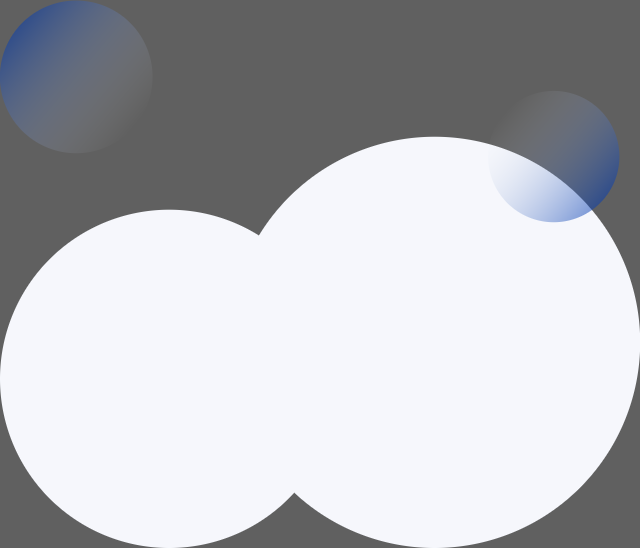
This background is drawn by a WebGL 1 fragment shader. Its source:

```glsl
precision highp float;

// Two large pale discs merge into a cloud on a flat grey ground, with two
// small translucent discs on top. Each disc is a smoothed distance function;
// the small ones fade linearly from blue to clear along a diagonal axis.

uniform vec2 u_resolution;

// Colours
const vec3 GROUND = vec3(0.376);
const vec3 CLOUD = vec3(0.963, 0.970, 0.990);
const vec3 TINT_START = vec3(0.02, 0.24, 0.70);
const vec3 TINT_END = vec3(0.90);
const float TINT_OPACITY = 0.51;

// Discs as centre and radius, in units of the canvas width
const vec3 CLOUD_LEFT = vec3(0.2643, 0.2643, 0.2643);
const vec3 CLOUD_RIGHT = vec3(0.6790, 0.3213, 0.3213);
const vec3 BUBBLE_LEFT = vec3(0.1191, 0.7361, 0.1193);
const vec3 BUBBLE_RIGHT = vec3(0.8652, 0.6116, 0.1026);

// Unit direction from upper left to lower right
const vec2 FADE_AXIS = vec2(0.77, -0.638);

float discDistance(vec2 p, vec3 disc) {
  return length(p - disc.xy) - disc.z;
}

// Coverage of a shape, smoothed over one pixel
float coverage(float dist) {
  return clamp(0.5 - dist * u_resolution.x, 0.0, 1.0);
}

// Lays a translucent disc over the base, fading out along the axis
vec3 addBubble(vec3 base, vec2 p, vec3 disc, vec2 axis) {
  float fade = clamp(0.5 + 0.5 * dot(p - disc.xy, axis) / disc.z, 0.0, 1.0);
  vec3 tint = mix(TINT_START, TINT_END, fade);
  float alpha = TINT_OPACITY * (1.0 - fade);
  return mix(base, tint, alpha * coverage(discDistance(p, disc)));
}

void main() {
  vec2 p = gl_FragCoord.xy / u_resolution.x;

  // Cloud: union of the two large discs
  float cloud = min(discDistance(p, CLOUD_LEFT), discDistance(p, CLOUD_RIGHT));
  vec3 color = mix(GROUND, CLOUD, coverage(cloud));

  // Bubbles: the right one fades the opposite way
  color = addBubble(color, p, BUBBLE_LEFT, FADE_AXIS);
  color = addBubble(color, p, BUBBLE_RIGHT, -FADE_AXIS);

  gl_FragColor = vec4(color, 1.0);
}
```
